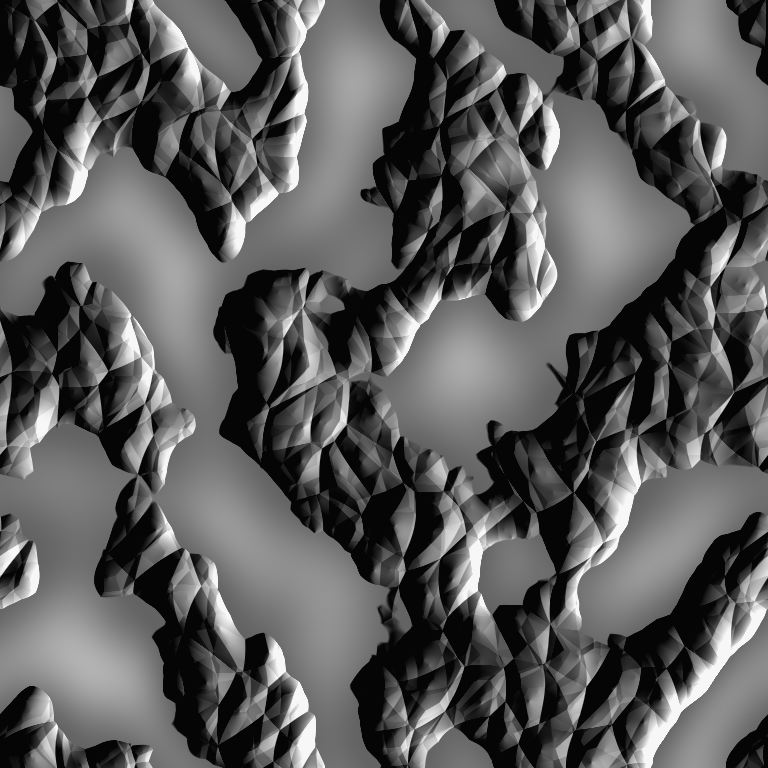
Reproduce this texture procedurally as a WebGL 1 fragment shader.

```glsl
precision highp float;
// Faceted grey rock ridges, lit from the right, around smooth misty hollows; tiles seamlessly.

uniform vec2 u_resolution;

const float TAU = 6.2831853;

// Random pair in 0..1 for a lattice cell, repeating after "period" cells.
vec2 cellHash(vec2 cell, vec2 period) {
  vec2 c = floor(mod(cell + 0.5, period)) + period * 0.37;
  vec2 k = vec2(dot(c, vec2(127.1, 311.7)), dot(c, vec2(269.5, 183.3)));
  return fract(sin(k) * 43758.547);
}

float cornerSlope(vec2 cell, vec2 offset, vec2 period) {
  float angle = TAU * cellHash(cell, period).x;
  return dot(vec2(cos(angle), sin(angle)), offset);
}

// Wrapping gradient noise, roughly -0.7..0.7.
float gradientNoise(vec2 p, vec2 period) {
  vec2 i = floor(p), f = p - i;
  vec2 u = f * f * f * (f * (f * 6.0 - 15.0) + 10.0);
  vec2 e = vec2(1.0, 0.0);
  float low = mix(cornerSlope(i, f, period),
                  cornerSlope(i + e, f - e, period), u.x);
  float high = mix(cornerSlope(i + e.yx, f - e.yx, period),
                   cornerSlope(i + 1.0, f - 1.0, period), u.x);
  return mix(low, high, u.y);
}

// Second minus first distance to scattered points: creased, nearly flat facets.
float facets(vec2 p, vec2 period) {
  vec2 i = floor(p), f = p - i;
  float nearest = 9.0, second = 9.0;
  for (int y = -1; y <= 1; y++) {
    for (int x = -1; x <= 1; x++) {
      vec2 cell = vec2(float(x), float(y));
      float d = length(cell + 0.04 + 0.92 * cellHash(i + cell, period) - f);
      second = min(second, max(nearest, d));
      nearest = min(nearest, d);
    }
  }
  return second - nearest;
}

// Periodic bending that hides the lattice directions.
vec2 bend(vec2 p, float waves, float amount) {
  return p + amount * sin(TAU * (p.yx * waves + vec2(0.15, 0.6)));
}

float broadForm(vec2 p) {
  return gradientNoise(bend(p, 2.0, 0.03) * vec2(6.0, 5.0), vec2(6.0, 5.0));
}

// Positive on the ridges, negative in the hollows.
float ridgeLevel(vec2 p) {
  return broadForm(p) + 0.25 * gradientNoise(p * 11.0 + 0.37, vec2(11.0)) + 0.08;
}

float crags(vec2 p) {
  vec2 coarse = vec2(17.0, 14.0), fine = vec2(27.0, 23.0);
  vec2 q = bend(p, 5.0, 0.01);
  return facets(q * coarse, coarse) + 0.2 * facets(q * fine + 0.4, fine);
}

// Steep at the shore, levelling out towards the middle of a ridge.
float rockHeight(vec2 p) {
  float level = max(ridgeLevel(p), -0.15);
  return 0.0125 * crags(p) - 0.034 * exp(-4.0 * level);
}

void main() {
  vec2 p = gl_FragCoord.xy / u_resolution;
  float pixel = 1.0 / min(u_resolution.x, u_resolution.y);

  // Rock tone from the slope along the light direction.
  vec2 toLight = normalize(vec2(1.0, -0.3));
  float reach = max(0.5 * pixel, 0.0008);
  float slope = (rockHeight(p + toLight * reach) - rockHeight(p - toLight * reach)) / (2.0 * reach);
  float rock = clamp(0.2 - 0.95 * slope, 0.02, 0.97);

  // Hollows glow softly towards their deepest parts.
  float depth = max(0.02 - broadForm(p), 0.0);
  float hollow = 0.39 + 0.75 * pow(depth, 1.4);

  // The facets roughen the shoreline.
  float shore = ridgeLevel(p) + 0.13 * (crags(p) - 0.45);
  float edge = 4.0 * pixel;
  float tone = mix(hollow, rock, smoothstep(-edge, edge, shore));
  gl_FragColor = vec4(vec3(tone), 1.0);
}
```
